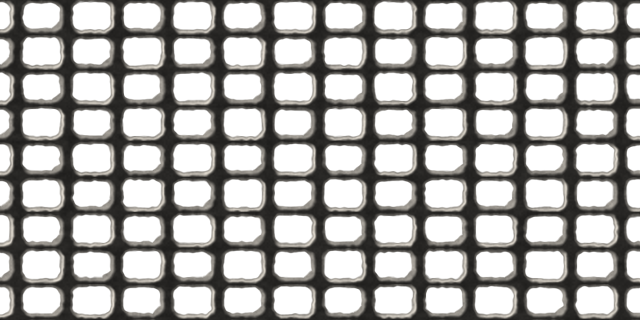
A Shadertoy shader for this pattern:

```glsl
// A moulded dark mesh with rounded white openings in a regular grid.
// Two opening shapes alternate like a checkerboard: one has a pale raised rim,
// the other a cut corner and a grey facet. Noise roughens edges and metal.

#define ROWS 9.0
#define CELL_ASPECT 1.4155
#define GRID_SHIFT vec2(-0.357, -0.024)
#define OPENING_CENTRE vec2(0.465, 0.53)
#define RIMMED_HALF vec2(0.528, 0.386)
#define FACET_HALF vec2(0.515, 0.352)
#define CORNER_RADIUS 0.21
#define EDGE_WEAR 0.045
#define GRIME 0.11
#define DARK_TONE 0.145
#define METAL_TINT vec3(1.03, 1.0, 0.95)

float hash(vec2 p)
{
    vec3 q = fract(p.xyx * 0.1031);
    q += dot(q, q.yzx + 33.33);
    return fract((q.x + q.y) * q.z);
}

float noise(vec2 p)
{
    vec2 i = floor(p), f = fract(p);
    f = f * f * (3.0 - 2.0 * f);
    return mix(mix(hash(i), hash(i + vec2(1, 0)), f.x),
               mix(hash(i + vec2(0, 1)), hash(i + vec2(1, 1)), f.x), f.y);
}

// Distance to a rounded box in x, its outward normal in yz
vec3 roundedBox(vec2 p, vec2 halfSize, float radius)
{
    vec2 a = abs(p) - halfSize + radius;
    vec2 outer = max(a, 0.0);
    float d = length(outer) + min(max(a.x, a.y), 0.0) - radius;
    return vec3(d, sign(p) * outer / max(length(outer), 1e-4));
}

void mainImage(out vec4 fragColor, in vec2 fragCoord)
{
    // Grid cells, measured in row heights
    vec2 cellSize = vec2(CELL_ASPECT, 1.0);
    vec2 pos = fragCoord / iResolution.y * ROWS;
    vec2 grid = pos / cellSize + GRID_SHIFT;
    vec2 cell = floor(grid);
    vec2 p = (fract(grid) - OPENING_CENTRE) * cellSize;
    float pixel = ROWS / iResolution.y;
    float rimmed = mod(cell.x + cell.y, 2.0);

    // Opening with a ragged edge; the facet kind loses its lower right corner
    vec3 box = roundedBox(p, mix(FACET_HALF, RIMMED_HALF, rimmed), CORNER_RADIUS);
    float wear = noise(p * 8.0 + cell * 7.3 + 60.0) - 0.5;
    float d = box.x + EDGE_WEAR * wear;
    float chamfer = dot(p, vec2(0.66, -0.75)) - 0.455;
    float opening = mix(max(d, chamfer + EDGE_WEAR * wear), d, rimmed);

    // Bevel, brightest on its lower right side
    float facing = smoothstep(-0.35, 0.85, dot(box.yz, vec2(0.8, -0.6)));
    float bevel = 1.0 - smoothstep(0.02, mix(0.1, 0.18, facing), d);
    float ring = exp(-pow((d - 0.075) / 0.04, 2.0));
    float tone = DARK_TONE + bevel * mix(0.2, 0.42, facing);
    tone += rimmed * ring * facing * 0.34;
    tone += (1.0 - rimmed) * ring * facing * 0.1;

    // Streaks and fine grain on the metal
    float grime = 0.65 * noise(pos * vec2(5.0, 7.0)) + 0.35 * noise(pos * 19.0);
    tone += GRIME * (grime - 0.5) * (0.6 + bevel);

    vec3 metal = max(tone, 0.04) * METAL_TINT;
    float cover = smoothstep(-pixel, pixel, opening);
    fragColor = vec4(mix(vec3(1.0), metal, cover), 1.0);
}
```
